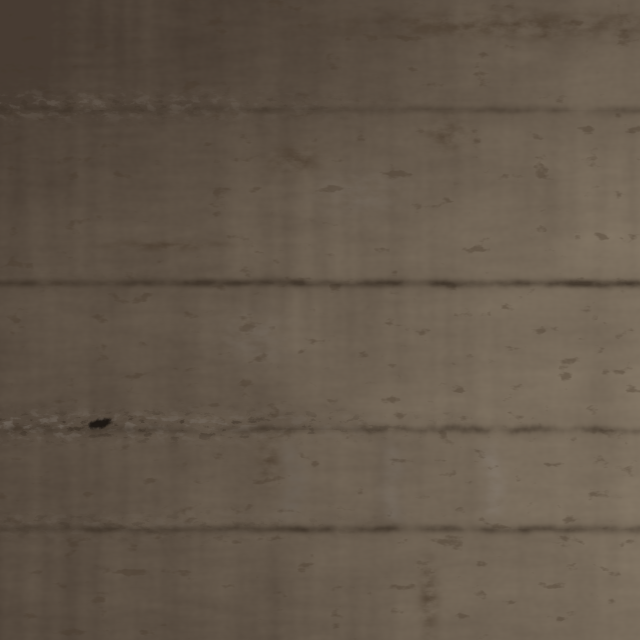
This texture is drawn by a Shadertoy shader. Its source:

```glsl
const vec3 DARK_CONCRETE = vec3(0.300, 0.255, 0.215);
const vec3 LIGHT_CONCRETE = vec3(0.490, 0.440, 0.375);
const vec3 BROWN_STAIN = vec3(0.27, 0.215, 0.16);
const vec3 PALE_LIME = vec3(0.47, 0.435, 0.40);
const vec3 SEAM_COLOR = vec3(0.235, 0.195, 0.155);
const vec3 HOLE_COLOR = vec3(0.09, 0.07, 0.055);

const int SEAMS = 4;
const float SEAM_Y[SEAMS] = float[SEAMS](0.173, 0.328, 0.557, 0.828);
const float SEAM_DEPTH[SEAMS] = float[SEAMS](0.50, 0.36, 0.62, 0.30);
const float SEAM_RAGGED[SEAMS] = float[SEAMS](0.35, 1.0, 0.1, 0.55);
const float SEAM_WIDTH = 0.0062;

// Stains: centre, then radii
const int STAINS = 6;
const vec4 STAIN[STAINS] = vec4[STAINS](
    vec4(0.46, 0.75, 0.045, 0.024), vec4(0.70, 0.79, 0.030, 0.025),
    vec4(0.42, 0.285, 0.018, 0.040), vec4(0.67, 0.065, 0.014, 0.055),
    vec4(0.80, 0.960, 0.26, 0.020), vec4(0.26, 0.617, 0.09, 0.008));
const int DRIPS = 3;
const float DRIP_START = 0.455;
const float DRIP_STEP = 0.157;
const vec2 HOLE_POS = vec2(0.158, 0.338);
const vec2 HOLE_SIZE = vec2(0.021, 0.009);
const float SIDE_LIGHT = 0.82;
const float TOP_SHADE = 0.42;
const float MOTTLE = 0.24;
const float GRAIN = 0.12;
const float STREAKS = 0.14;

vec2 hash22(vec2 p) {
    vec3 q = fract(p.xyx * vec3(0.1031, 0.1030, 0.0973));
    q += dot(q, q.yzx + 33.33);
    return fract((q.xx + q.yz) * q.zy);
}

float cornerSlope(vec2 cell, vec2 offset) {
    float angle = 6.2832 * hash22(cell).x;
    return dot(vec2(cos(angle), sin(angle)), offset);
}

float gradientNoise(vec2 p) {
    vec2 i = floor(p), f = p - i;
    vec2 u = f * f * f * (f * (f * 6.0 - 15.0) + 10.0);
    vec2 e = vec2(0.0, 1.0);
    return mix(mix(cornerSlope(i, f), cornerSlope(i + e.yx, f - e.yx), u.x),
               mix(cornerSlope(i + e.xy, f - e.xy), cornerSlope(i + e.yy, f - e.yy), u.x), u.y);
}

float fbm(vec2 p) {
    float sum = 0.0, amplitude = 0.65;
    for (int i = 0; i < 4; i++) {
        sum += amplitude * gradientNoise(p);
        p = p * 2.03 + 17.3;
        amplitude *= 0.5;
    }
    return sum;
}

float blob(vec2 p, vec2 radius) {
    vec2 q = p / radius;
    return exp(-dot(q, q));
}

void mainImage(out vec4 fragColor, in vec2 fragCoord) {
    vec2 uv = fragCoord / iResolution.xy;

    // Board index and its noise offset
    float board = 0.0;
    for (int i = 0; i < SEAMS; i++) board += step(SEAM_Y[i], uv.y);
    vec2 boardOffset = vec2(board * 13.7, board * 5.3);

    // Side light, fading toward the top and bottom
    float light = 0.19 + SIDE_LIGHT * uv.x;
    light -= TOP_SHADE * smoothstep(0.55, 1.0, uv.y) + 0.12 * smoothstep(0.22, 0.0, uv.y);

    // Mottling, wood grain and saw streaks
    light += MOTTLE * fbm(uv * vec2(4.0, 8.0) + boardOffset);
    light += GRAIN * fbm(uv * vec2(13.0, 60.0) + boardOffset);
    float streakMask = 0.6 + gradientNoise(uv * vec2(3.0, 5.0) + 8.0);
    light += STREAKS * streakMask * gradientNoise(uv * vec2(50.0, 2.5) + boardOffset);
    light += 0.12 * gradientNoise(uv * vec2(13.0, 1.2) + boardOffset);
    light += 0.05 * gradientNoise(uv * 100.0);
    vec3 color = mix(DARK_CONCRETE, LIGHT_CONCRETE, clamp(light, -0.1, 1.15));

    // Brown stains with broken edges
    float breakup = smoothstep(-0.4, 0.45, fbm(uv * vec2(30.0, 55.0)));
    for (int i = 0; i < STAINS; i++) {
        float stain = blob(uv - STAIN[i].xy, STAIN[i].zw);
        color = mix(color, BROWN_STAIN, 0.65 * stain * breakup);
    }

    // Pale lime drips on the narrow board
    float inBoard = smoothstep(SEAM_Y[0], SEAM_Y[0] + 0.025, uv.y)
                  * (1.0 - smoothstep(SEAM_Y[1] - 0.05, SEAM_Y[1], uv.y));
    for (int i = 0; i < DRIPS; i++) {
        float x = DRIP_START + DRIP_STEP * float(i) + 0.02 * gradientNoise(vec2(float(i) * 7.1, uv.y * 14.0));
        float drip = exp(-pow((uv.x - x) / 0.015, 2.0)) * inBoard;
        color = mix(color, PALE_LIME * (0.9 + 0.1 * float(i)), 0.4 * drip * (0.4 + breakup));
    }

    // Pale patches on the wide boards
    float patches = blob(uv - vec2(0.56, 0.70), vec2(0.07, 0.035))
                  + blob(uv - vec2(0.40, 0.47), vec2(0.055, 0.04));
    color = mix(color, PALE_LIME, 0.45 * patches * breakup);

    // Sparse small flecks across the face
    float flecks = smoothstep(0.22, 0.45, fbm(uv * vec2(22.0, 42.0) + 71.0));
    color = mix(color, BROWN_STAIN, 0.35 * flecks);

    // Soft, broken seams, with crumbs and pits where they are ragged
    float pitNoise = fbm(uv * vec2(42.0, 80.0) + 31.0);
    for (int i = 0; i < SEAMS; i++) {
        float seed = float(i) * 9.7;
        float ragged = SEAM_RAGGED[i];
        float wobble = 0.003 * fbm(vec2(uv.x * 7.0, seed))
                     + 0.008 * ragged * fbm(vec2(uv.x * 28.0, seed + 3.0));
        float d = uv.y - SEAM_Y[i] - wobble;
        float wear = clamp(0.8 + (0.7 + ragged) * fbm(vec2(uv.x * 16.0, seed + 6.0)), 0.1, 1.2);
        wear *= 0.75 + 0.5 * breakup;
        float line = exp(-pow(d / SEAM_WIDTH, 2.0)) + 0.25 * exp(-abs(d) / 0.014);
        float crumbs = ragged * exp(-pow((d - 0.006) / 0.022, 2.0)) * smoothstep(0.85, 0.1, uv.x);
        color = mix(color, PALE_LIME, 0.6 * crumbs * smoothstep(0.0, 0.3, -pitNoise));
        color = mix(color, SEAM_COLOR, clamp(SEAM_DEPTH[i] * wear * line, 0.0, 0.85));
        color = mix(color, SEAM_COLOR, 0.75 * crumbs * smoothstep(0.12, 0.34, pitNoise));
    }

    // Deep hole beside the ragged seam
    vec2 h = uv - HOLE_POS;
    h.y -= 0.2 * h.x;
    float rim = length(h / HOLE_SIZE) + 0.7 * fbm(uv * 70.0);
    color = mix(color, HOLE_COLOR, 0.9 * (1.0 - smoothstep(0.4, 1.15, rim)));

    fragColor = vec4(color, 1.0);
}
```
